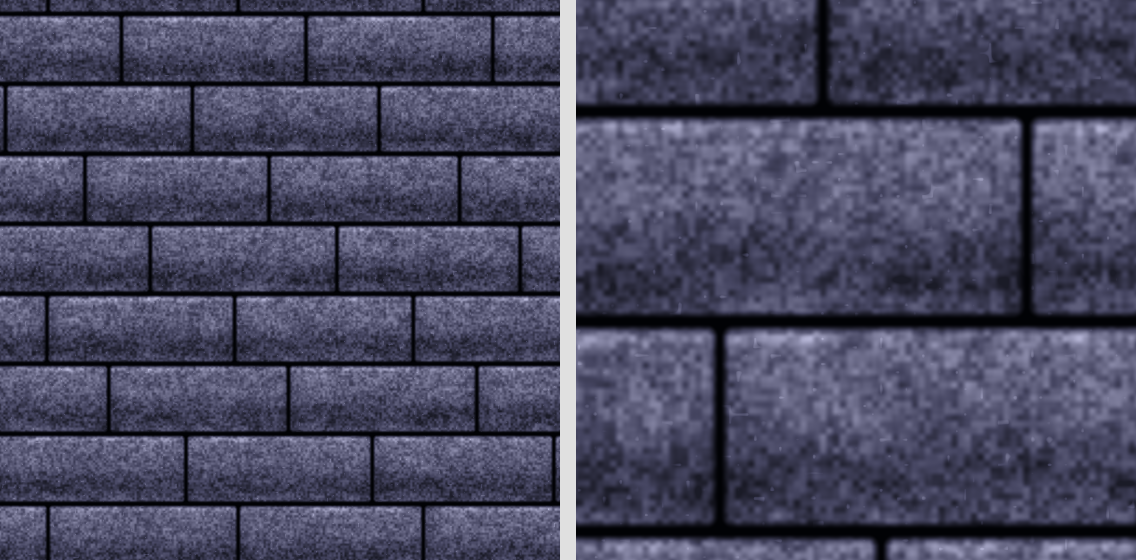
Left, the full canvas; right, a detail of the centre.
Give the GLSL for this texture, as a WebGL 2 fragment shader.

```glsl
#version 300 es
precision highp float;
// Slate-blue brick wall: eight courses of three long bricks, each course
// shifted and its upright joints jittered. Every brick has soft rounded edges,
// a pale top, a dark band low down, and wrapping blotch, streak and grain noise.
uniform vec2 u_resolution;
out vec4 outColor;

const float COURSES = 8.0;
const float BRICKS = 3.0;
const float TOP_OFFSET = 0.198;            // first bed joint, in courses
const vec2 HALF_JOINT = vec2(0.0031, 0.0041);
const float CORNER = 0.005;
const float JITTER = 0.028;                // upright joint shift, in bricks

const vec3 MORTAR = vec3(0.005, 0.008, 0.02);
const vec3 SLATE = vec3(0.27, 0.27, 0.38);
const vec3 PALE = vec3(0.52, 0.52, 0.64);

// Shift of each course, in bricks, from the top down
const float SHIFT[8] = float[8](0.637, 0.035, 0.434, 0.809, 0.238, 0.570, -0.023, 0.270);

float hash(vec2 cell, float seed) {
  uvec3 q = uvec3(ivec3(vec3(cell, seed))) * uvec3(1597334673u, 3812015801u, 2798796415u);
  uint n = (q.x ^ q.y ^ q.z) * 1597334673u;
  n = (n ^ (n >> 15)) * 2246822519u;
  n ^= n >> 13;
  return float(n >> 8) / 16777216.0;
}

// Value noise on a unit square that wraps after "period" cells
float wrapNoise(vec2 uv, vec2 period, float seed) {
  vec2 p = uv * period;
  vec2 i = floor(p);
  vec2 f = p - i;
  f = f * f * (3.0 - 2.0 * f);
  vec2 a = mod(i, period);
  vec2 b = mod(i + 1.0, period);
  return mix(mix(hash(a, seed), hash(vec2(b.x, a.y), seed), f.x),
             mix(hash(vec2(a.x, b.y), seed), hash(b, seed), f.x), f.y);
}

// Position of an upright joint along its course
float jointAt(float column, float course) {
  return column + JITTER * (2.0 * hash(vec2(mod(column, BRICKS), course), 3.0) - 1.0);
}

float roundedBox(vec2 p, vec2 halfSize, float radius) {
  vec2 q = abs(p) - halfSize + radius;
  return length(max(q, 0.0)) + min(max(q.x, q.y), 0.0) - radius;
}

// Brightness down a brick face: t is 0 at the top, 1 at the bottom
float faceProfile(float t) {
  float tone = mix(0.405, 0.355, smoothstep(0.05, 0.4, t));
  tone = mix(tone, 0.215, smoothstep(0.36, 0.76, t));
  return mix(tone, 0.262, smoothstep(0.8, 0.94, t));
}

vec3 slateRamp(float tone) {
  vec3 low = mix(MORTAR, SLATE, clamp(tone / 0.27, 0.0, 1.0));
  return mix(low, PALE, max((tone - 0.27) / 0.25, 0.0));
}

void main() {
  vec2 uv = gl_FragCoord.xy / u_resolution;
  float pixel = 1.0 / min(u_resolution.x, u_resolution.y);

  // Find the course, then the brick between two jittered joints
  float down = (1.0 - uv.y) * COURSES - TOP_OFFSET;
  float course = mod(floor(down), COURSES);
  float t = fract(down);
  float along = uv.x * BRICKS - SHIFT[int(course)];
  float column = floor(along);
  if (along < jointAt(column, course)) column -= 1.0;
  else if (along > jointAt(column + 1.0, course)) column += 1.0;
  float left = jointAt(column, course);
  float right = jointAt(column + 1.0, course);
  float s = (along - left) / (right - left);

  // Depth inside the rounded face, in canvas units
  vec2 size = vec2((right - left) / BRICKS, 1.0 / COURSES);
  float depth = -roundedBox((vec2(s, t) - 0.5) * size, 0.5 * size - HALF_JOINT, CORNER);
  float soft = max(0.0028, pixel);
  float face = smoothstep(-soft, soft * 1.3, depth);

  // Wear: blotches shared by all bricks, then stains and grain over the wall
  float shared = wrapNoise(vec2(s, t), vec2(9.0, 4.0), 5.0) - 0.5;
  float stain = wrapNoise(uv, vec2(30.0, 56.0), 7.0) - 0.5;
  float streak = wrapNoise(uv, vec2(56.0, 180.0), 11.0) - 0.5;
  float weave = wrapNoise(uv, vec2(150.0, 128.0), 13.0) - 0.5;
  float grain = wrapNoise(uv, vec2(256.0), 17.0) - 0.5;

  float tone = faceProfile(t + 0.1 * shared + 0.06 * stain);
  tone += 0.09 * shared + 0.07 * stain + 0.06 * streak;
  tone += (0.12 * weave + 0.2 * grain) * (0.6 + 1.2 * tone);

  // Patchy bright top lip and darker ends
  float lip = smoothstep(0.05, 0.075, t) * (1.0 - smoothstep(0.085, 0.13, t));
  tone += lip * (0.07 + 0.12 * stain + 0.12 * weave);
  tone *= mix(0.86, 1.0, smoothstep(0.0, 0.12, min(s, 1.0 - s)));

  // A few pale flecks
  float fleck = smoothstep(0.9, 1.0, wrapNoise(uv, vec2(200.0), 23.0));
  tone += 0.12 * fleck;

  outColor = vec4(slateRamp(max(tone, 0.1) * face), 1.0);
}
```
